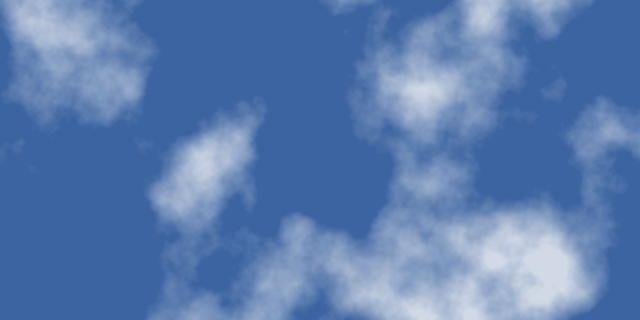
Give the GLSL for this texture, as a Shadertoy shader.

```glsl
// Soft white clouds drifting over a plain blue sky.
// Fractal value noise is cut at a threshold; what rises above it becomes
// cloud cover, which blends the sky colour towards the cloud colour.

const vec3  SKY_COLOR   = vec3(0.236, 0.392, 0.630);
const vec3  CLOUD_COLOR = vec3(0.820, 0.850, 0.900);
const float CLOUD_SCALE = 2.7;    // coarse noise cells per canvas height
const float CLEAR_LEVEL = 0.512;  // noise below this is open sky
const float COVER_GAIN  = 3.8;    // how fast the cover thickens
const float ROUGHNESS   = 0.5;    // amplitude ratio between octaves
const int   OCTAVES     = 6;
const vec2  SKY_OFFSET  = vec2(23.4, 41.7);

// Doubles the frequency and turns each octave to hide the lattice.
const mat2 OCTAVE_TURN = mat2(1.6, 1.2, -1.2, 1.6);

float hash(vec2 p) {
    vec3 q = fract(p.xyx * 0.1031);
    q += dot(q, q.yzx + 33.33);
    return fract((q.x + q.y) * q.z);
}

// Random lattice value, spread evenly over each 2x2 block so that
// cloud and clear sky stay balanced across the canvas.
float latticeValue(vec2 cell) {
    vec2 block = floor(cell * 0.5);
    vec2 corner = cell - 2.0 * block;
    float order = hash(block + 71.0);
    if (order < 0.33) corner = corner.yx;
    else if (order < 0.67) corner.y = abs(corner.x - corner.y);
    return fract(hash(block) + 0.5 * corner.x + 0.25 * corner.y);
}

float valueNoise(vec2 p) {
    vec2 cell = floor(p);
    vec2 f = p - cell;
    vec2 w = f * f * (3.0 - 2.0 * f);
    float low  = mix(latticeValue(cell), latticeValue(cell + vec2(1, 0)), w.x);
    float high = mix(latticeValue(cell + vec2(0, 1)), latticeValue(cell + 1.0), w.x);
    return mix(low, high, w.y);
}

float fractalNoise(vec2 p) {
    float sum = 0.0;
    float amplitude = 0.5;
    for (int i = 0; i < OCTAVES; i++) {
        sum += amplitude * valueNoise(p);
        p = OCTAVE_TURN * p + vec2(7.3, 3.9);
        amplitude *= ROUGHNESS;
    }
    return sum;
}

void mainImage(out vec4 fragColor, in vec2 fragCoord) {
    vec2 uv = fragCoord / iResolution.y;
    float density = fractalNoise(uv * CLOUD_SCALE + SKY_OFFSET);
    float cover = clamp((density - CLEAR_LEVEL) * COVER_GAIN, 0.0, 1.0);
    fragColor = vec4(mix(SKY_COLOR, CLOUD_COLOR, cover), 1.0);
}
```
